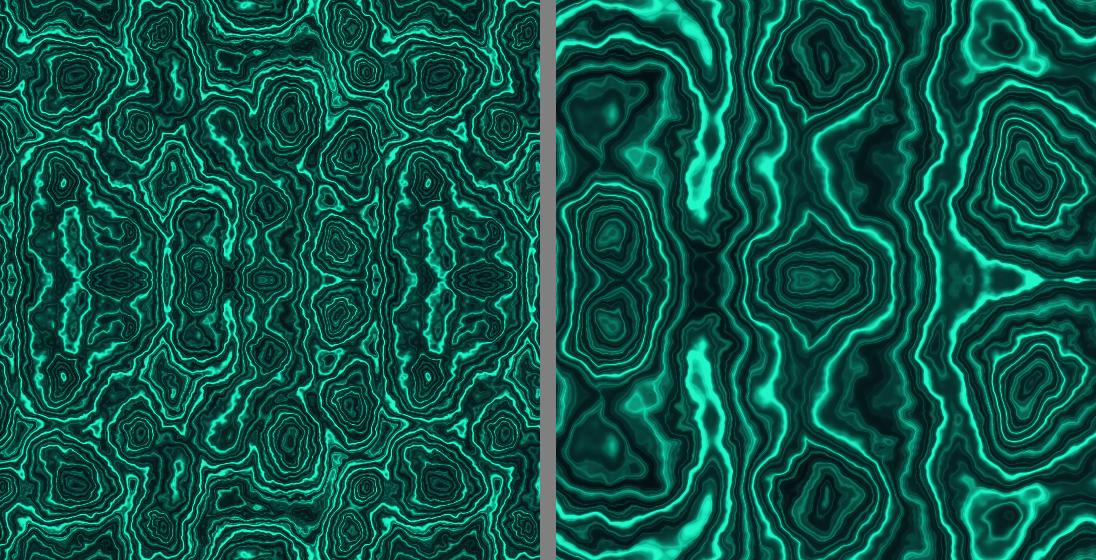
Left: the whole. Right: its middle third, enlarged.
Reproduce this pattern procedurally as a WebGL 2 fragment shader.

```glsl
#version 300 es
precision highp float;
// Banded green mineral: a tile mirrored top to bottom and repeated across.
// Noise warps a smooth union of stone masses and round eyes; its distance
// field is then cut into layers of thin glowing contour lines.

uniform vec2 u_resolution;
out vec4 outColor;

// Lengths are fractions of the canvas height.
const float TILE_WIDTH = 0.651;
const float BAND_SPACING = 0.0140;
const float BLEND = 0.007;          // softness where masses merge
const float WARP = 0.062;           // large wobble of the contours
const float JITTER = 0.011;         // small ragged wobble
const float PLATEAU = 0.42;         // slope inside the masses
const float EYE_DEPTH = 0.034;
const float LINE_WIDTH = 0.095;     // share of one band
const vec3 DEEP = vec3(0.015, 0.045, 0.062);
const vec3 JADE = vec3(0.050, 0.800, 0.640);
const vec3 MINT = vec3(0.120, 0.960, 0.780);

// Masses: capsules from xy to zw, with their radii.
const int MASSES = 9;
const vec4 MASS[MASSES] = vec4[](
  vec4(.111, .170, .098, .0), vec4(.111, .170, .208, .06), vec4(.208, .06, .208, .0),
  vec4(.390, .280, .490, .15), vec4(.490, .150, .475, .0), vec4(.354, .09, .354, .0),
  vec4(.110, .360, .145, .36), vec4(.297, .300, .297, .38), vec4(.42, .500, .50, .5));
const float MASS_RADIUS[MASSES] = float[](
  .052, .055, .058, .035, .035, .026, .045, .020, .022);

// Eyes: centre and radius.
const int EYES = 14;
const vec3 EYE[EYES] = vec3[](
  vec3(.111, .174, .022), vec3(.228, .084, .012), vec3(.202, .000, .030),
  vec3(.354, .026, .018), vec3(.488, .125, .030), vec3(.462, .000, .024),
  vec3(.600, .058, .022), vec3(.512, .300, .036), vec3(.614, .212, .022),
  vec3(.130, .358, .030), vec3(.245, .262, .022), vec3(.284, .440, .017),
  vec3(.632, .460, .017), vec3(.655, .385, .016));

float hash(vec2 p) {
  return fract(sin(dot(p, vec2(127.1, 311.7))) * 43758.5453);
}

// Value noise that wraps across the tile.
float noise(vec2 p, float cells) {
  vec2 q = p / TILE_WIDTH * cells;
  vec2 i = floor(q), f = fract(q);
  f = f * f * (3.0 - 2.0 * f);
  float x0 = mod(i.x, cells), x1 = mod(i.x + 1.0, cells);
  return mix(mix(hash(vec2(x0, i.y)), hash(vec2(x1, i.y)), f.x),
             mix(hash(vec2(x0, i.y + 1.0)), hash(vec2(x1, i.y + 1.0)), f.x), f.y);
}

float fbm(vec2 p, float cells) {
  float sum = 0.0, gain = 0.5;
  for (int i = 0; i < 4; i++) {
    sum += gain * (noise(p, cells) - 0.5);
    cells *= 2.0;
    gain *= 0.5;
  }
  return sum;
}

// Shortest offset between points on the repeating tile.
vec2 wrapOffset(vec2 d) {
  return vec2(mod(d.x + 0.5 * TILE_WIDTH, TILE_WIDTH) - 0.5 * TILE_WIDTH, d.y);
}

// Returns the contour height and how close the point is to an eye.
vec2 stoneField(vec2 p) {
  float nearSum = 0.0, dips = 0.0;
  for (int i = 0; i < MASSES; i++) {
    vec2 a = wrapOffset(p - MASS[i].xy), b = MASS[i].zw - MASS[i].xy;
    float d = length(a - b * clamp(dot(a, b) / dot(b, b), 0.0, 1.0)) - MASS_RADIUS[i];
    nearSum += exp(-d / BLEND);
  }
  for (int i = 0; i < EYES; i++) {
    // Eyes on the mirror line lie flat, the others stand upright.
    vec2 stretch = EYE[i].y < 0.01 ? vec2(0.65, 1.4) : vec2(1.0, 0.75);
    float d = length(wrapOffset(p - EYE[i].xy) * stretch), r = EYE[i].z;
    nearSum += exp((r - d) / BLEND);
    dips += exp(-d * d / (r * r));
  }
  float d = -BLEND * log(nearSum);
  return vec2((d < 0.0 ? d * PLATEAU : d) - EYE_DEPTH * dips, dips);
}

// One layer of lines: random strength, crisp edge and a soft trailing side.
float bandLines(float t, float pixel, float seed) {
  float cell = floor(t), s = max(LINE_WIDTH, 0.4 * pixel);
  float x = fract(t) - mix(0.35, 0.65, hash(vec2(cell, seed)));
  float crest = exp(-abs(x) / s) * LINE_WIDTH / s;
  float shoulder = 0.32 * smoothstep(-s, s, x) * exp(-max(x, 0.0) / 0.16);
  float resolved = 1.0 - smoothstep(0.6, 1.6, pixel);
  return resolved * mix(0.25, 1.0, hash(vec2(cell, seed + 3.0))) * (crest + shoulder);
}

void main() {
  vec2 uv = gl_FragCoord.xy / u_resolution.y;
  vec2 p = vec2(mod(uv.x, TILE_WIDTH), abs(fract(uv.y) - 0.5));

  // Warped contour height, counted in bands.
  vec2 warped = p + WARP * vec2(fbm(p, 8.0), fbm(p + vec2(0.0, 3.7), 8.0));
  warped += JITTER * vec2(fbm(p + vec2(0.0, 7.1), 34.0), fbm(p + vec2(0.0, 9.3), 34.0));
  vec2 stone = stoneField(warped);
  float field = stone.x + 0.036 * fbm(p + vec2(0.0, 5.2), 11.0);
  float t = field / BAND_SPACING;
  float pixel = fwidth(t);

  // Coarse, medium and hairline layers over slow dark shading.
  float glow = 1.45 * bandLines(t, pixel, 1.0)
             + 0.62 * bandLines(t * 2.3, pixel * 2.3, 11.0)
             + 0.26 * bandLines(t * 5.1, pixel * 5.1, 23.0);
  glow *= mix(0.75, 1.05, smoothstep(-0.02, 0.02, field)) * (1.0 + 0.9 * fbm(p, 9.0));
  glow *= 1.0 + 0.35 * min(stone.y, 1.0);
  float shade = 0.01 + 0.08 * noise(p + vec2(0.0, 2.3), 14.0);
  float light = shade + glow * (0.85 + 0.3 * noise(p, 150.0));

  vec3 color = mix(DEEP, JADE, min(light, 1.0));
  color = mix(color, MINT, smoothstep(0.85, 1.4, light));
  outColor = vec4(color, 1.0);
}
```
